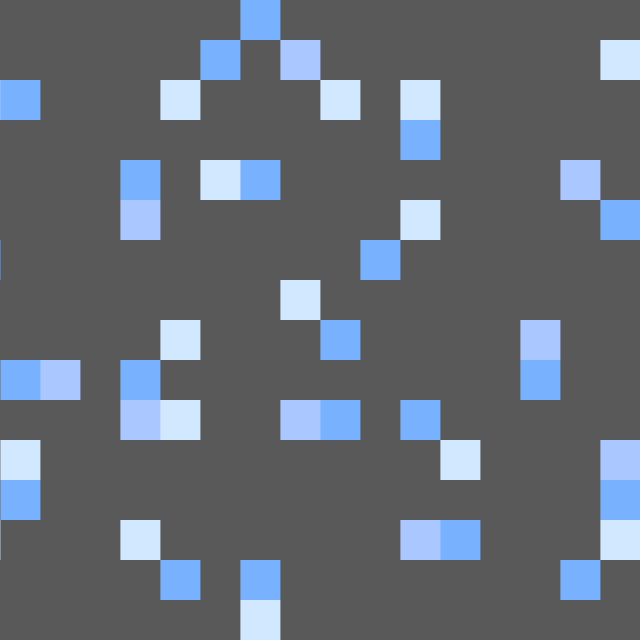
A WebGL 1 fragment shader for this pattern:

```glsl
precision highp float;
// Scattered pairs of touching pale and blue squares on a dark grey grid.

uniform vec2 u_resolution;

#define CELLS 16.0               // grid cells across the canvas
#define GRID_SHIFT 0.01          // sideways offset of the grid, in cells
#define BLOCK vec2(4.0, 3.0)     // cells that share one pair
#define SEED 7.0
#define GREY vec3(0.349)
#define BLUE vec3(0.47, 0.70, 1.00)
#define ICE vec3(0.82, 0.91, 1.00)
#define LILAC vec3(0.67, 0.78, 1.00)

float hash(vec2 p) {
    vec3 q = fract(vec3(p.xyx) * 0.1031 + SEED * 0.0173);
    q += dot(q, q.yzx + 33.33);
    return fract((q.x + q.y) * q.z);
}

// Evenly spread but irregular value per block, keeps the shares stable.
float spread(vec2 block, vec2 stepSize) {
    return fract(dot(block, stepSize) + SEED * 0.137);
}

float sameCell(vec2 a, vec2 b) {
    vec2 d = abs(a - b);
    return step(max(d.x, d.y), 0.5);
}

vec3 cellColor(vec2 cell) {
    // Rows of blocks slide sideways so that the blocks do not line up.
    float row = floor(cell.y / BLOCK.y);
    cell.x += floor(hash(vec2(row, 91.0)) * BLOCK.x);
    vec2 block = vec2(floor(cell.x / BLOCK.x), row);
    vec2 local = cell - block * BLOCK;

    // Direction of the pair: flat, upright, falling or rising diagonal.
    float turn = spread(block, vec2(0.7549, 0.5698));
    vec2 span = vec2(1.0);
    if (turn < 0.30) span.y = 0.0;
    else if (turn < 0.57) span.x = 0.0;
    float falling = step(0.57, turn) * step(turn, 0.85);

    // Place the pair anywhere it fits inside the block.
    vec2 random = vec2(hash(block + 17.0), hash(block + 43.0));
    vec2 first = floor(random * (BLOCK - span));
    vec2 second = first + span;
    first.x += falling;
    second.x -= falling;

    // Two different tints, in random order.
    float kind = spread(block, vec2(0.618, 0.414));
    vec3 tintA = kind < 0.85 ? BLUE : LILAC;
    vec3 tintB = kind < 0.60 || kind >= 0.85 ? ICE : LILAC;
    float swapped = step(0.5, hash(block + 71.0));

    vec3 color = mix(GREY, mix(tintA, tintB, swapped), sameCell(local, first));
    return mix(color, mix(tintB, tintA, swapped), sameCell(local, second));
}

void main() {
    float size = min(u_resolution.x, u_resolution.y);
    vec2 p = gl_FragCoord.xy / size * CELLS - vec2(GRID_SHIFT, 0.0);

    // Blend the cells around the nearest corner over one pixel.
    vec2 corner = floor(p + 0.5);
    vec2 blend = clamp((p - corner) * size / CELLS + 0.5, 0.0, 1.0);
    vec3 below = mix(cellColor(corner - 1.0), cellColor(corner - vec2(0.0, 1.0)), blend.x);
    vec3 above = mix(cellColor(corner - vec2(1.0, 0.0)), cellColor(corner), blend.x);
    gl_FragColor = vec4(mix(below, above, blend.y), 1.0);
}
```
